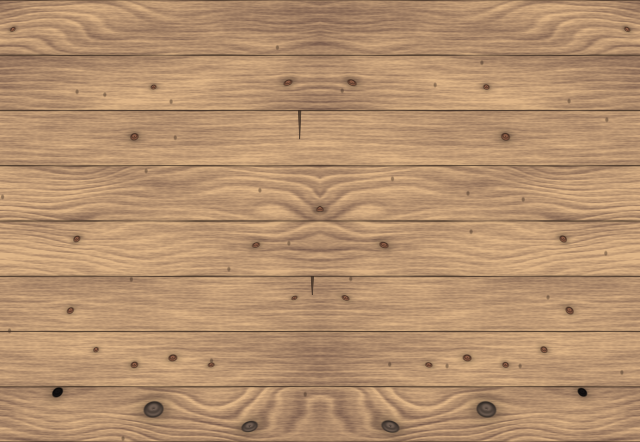
This texture is drawn by a Shadertoy shader. Its source:

```glsl
const float PLANKS = 8.0;
const vec3 DARK_WOOD = vec3(0.44, 0.33, 0.28);
const vec3 PALE_WOOD = vec3(0.84, 0.68, 0.51);
const vec3 SEAM = vec3(0.23, 0.17, 0.13);
const vec3 KNOT = vec3(0.47, 0.31, 0.23);
const vec3 GREY_KNOT = vec3(0.37, 0.31, 0.27);
const vec3 HOLE = vec3(0.07, 0.06, 0.06);

// Per plank, top to bottom: figure strength, first knot x, knot spacing, knot count
const vec4 PLANK[8] = vec4[8](
    vec4(0.75, 0.02, 0.00, 1.0), vec4(0.35, 0.24, 0.21, 2.0),
    vec4(0.20, 0.21, 0.00, 1.0), vec4(0.90, 0.50, 0.00, 1.0),
    vec4(0.75, 0.12, 0.28, 2.0), vec4(0.15, 0.11, 0.35, 2.0),
    vec4(0.20, 0.15, 0.06, 4.0), vec4(1.00, 0.09, 0.15, 3.0));

float hash(vec2 p) {
    return fract(sin(dot(p, vec2(127.1, 311.7))) * 43758.5);
}

// Distance to the nearest jittered cell point
float cellular(vec2 p) {
    vec2 cell = floor(p);
    float nearest = 4.0;
    for (int j = -1; j <= 1; j++)
        for (int i = -1; i <= 1; i++) {
            vec2 c = cell + vec2(i, j);
            vec2 d = c + vec2(hash(c), hash(c + 57.3)) - p;
            nearest = min(nearest, dot(d, d));
        }
    return sqrt(nearest);
}

// Layered sines, roughly -1 to 1
float waves(vec2 p) {
    float sum = 0.0, amp = 0.5;
    for (int i = 0; i < 4; i++) {
        sum += amp * sin(p.x + 1.5 * sin(p.y));
        p = p * vec2(1.7, 1.5) + vec2(2.1, 4.3);
        amp *= 0.55;
    }
    return sum;
}

// Knot centre (xy) and radius (z), in plank heights
vec3 knotShape(vec4 plank, float row, float i, float plankLength) {
    vec2 id = vec2(i, row);
    float large = step(0.95, plank.x);
    float x = (plank.y + plank.z * i) * plankLength;
    float y = mix(0.2 + 0.6 * hash(id + 3.7), 0.1 + 0.31 * i, large);
    float size = mix(0.065, 0.18, large);
    return vec3(x, y, size * mix(0.75, 1.15, hash(id + 9.1)));
}

// Height of the grain line through q, parted around the knots
float grainLine(vec2 q, vec4 plank, float row, float plankLength) {
    float g = q.y;
    for (float i = 0.0; i < plank.w; i++) {
        vec3 k = knotShape(plank, row, i, plankLength);
        vec2 d = (q - k.xy) / (k.z * vec2(4.0, 2.2));
        g -= (q.y - k.y) * exp(-dot(d, d));
    }
    float bend = waves(vec2(q.x * 0.75, q.y * 1.8) + row * 3.9);
    return g + mix(0.03, 0.55, plank.x * plank.x) * bend;
}

// Wood brightness from rings, fibres and broad bands
float woodTone(vec2 q, float g, float figure, float row) {
    float phase = 6.2832 * g * mix(9.0, 5.5, figure);
    float ring = sin(phase + 0.8 * sin(phase));
    float fade = 0.65 + 0.5 * waves(vec2(q.x * 0.9, q.y * 2.0) + row * 7.0);
    float tone = 0.81 + ring * fade * mix(0.07, 0.30, figure);
    tone += 0.30 * (cellular(vec2(q.x * 0.6, g * 9.0) + row * 31.0) - 0.45);
    tone += 0.34 * (cellular(vec2(q.x * 1.6, q.y * 22.0 + g * 4.0) + row * 17.0) - 0.45);
    tone += 0.20 * (cellular(vec2(q.x * 9.0, q.y * 30.0) + row * 13.0) - 0.45);
    tone += 0.26 * waves(vec2(q.x * 0.55, q.y * 2.4) + row * 5.3);
    return tone + 0.14 * (hash(vec2(row, 2.0)) - 0.5);
}

vec3 paintKnot(vec3 color, vec2 q, vec3 k, vec3 core, float px) {
    vec2 d = (q - k.xy) / vec2(1.15, 0.9);
    d.y += 0.25 * d.x;
    float angle = atan(d.y, d.x);
    float e = length(d) / k.z * (1.0 + 0.08 * sin(2.0 * angle + k.x));
    float soft = px / k.z;
    color *= 1.0 - 0.30 * exp(-0.35 * e * e);
    vec3 inner = core * (1.0 + 0.18 * sin(e * 8.0 + 2.0 * sin(angle)));
    inner *= 1.0 - 0.4 * smoothstep(0.6, 0.95, e);
    return mix(color, inner, 1.0 - smoothstep(1.0 - soft, 1.0 + soft, e));
}

void mainImage(out vec4 fragColor, in vec2 fragCoord) {
    vec2 uv = fragCoord / iResolution.xy;
    float px = PLANKS / iResolution.y;
    float plankLength = PLANKS * iResolution.x / iResolution.y;
    float y = (1.0 - uv.y) * PLANKS;
    float row = clamp(floor(y), 0.0, PLANKS - 1.0);
    vec4 plank = PLANK[int(row)];

    // Boards mirrored about the centre, darker there and at the corners
    vec2 q = vec2((0.5 - abs(uv.x - 0.5)) * plankLength, y - row);
    float g = grainLine(q, plank, row, plankLength);
    float tone = woodTone(q, g, plank.x, row);
    vec2 c = uv - 0.5;
    tone -= 0.17 * exp(-c.x * c.x * 250.0) + 0.65 * dot(c, c);
    vec3 color = mix(DARK_WOOD, PALE_WOOD, clamp(tone + 0.05, -0.1, 1.08));

    // Knots, slightly uneven from side to side
    bool large = plank.x > 0.95;
    for (float i = 0.0; i < plank.w; i++) {
        vec3 k = knotShape(plank, row, i, plankLength);
        k.z *= mix(0.8, 1.1, hash(vec2(i + row, step(0.5, uv.x))));
        vec3 core = large ? (i < 0.5 ? HOLE : GREY_KNOT) : KNOT;
        if (large && i < 0.5) k.z *= 0.5;
        color = paintKnot(color, q, k, core, px);
    }

    // Scattered flecks and tapered splits
    float fleck = cellular(vec2(uv.x * plankLength, y * 0.7) * 0.7 + 4.0);
    color = mix(color, SEAM, 0.45 * (1.0 - smoothstep(0.008, 0.03, fleck)));
    float splitX = (uv.x - 0.455 - 0.0066 * row) * plankLength;
    float splitEnd = 0.65 - 0.06 * row;
    float splitWidth = 0.03 * (1.0 - 0.7 * q.y / splitEnd);
    float split = 1.0 - smoothstep(splitWidth - 0.5 * px, splitWidth + 0.5 * px, abs(splitX));
    split *= step(1.5, mod(row, 3.0)) * (1.0 - smoothstep(splitEnd - px, splitEnd, q.y));
    color = mix(color, SEAM, 0.8 * split);

    // Seams between boards
    float edge = min(q.y, 1.0 - q.y);
    float width = 0.009 + 0.006 * waves(vec2(q.x * 2.0, row * 4.0));
    float seam = 1.0 - smoothstep(width - 0.6 * px, width + 0.6 * px, edge);
    color *= 1.0 - 0.10 * exp(-edge * 25.0);
    color = mix(color, SEAM, 0.8 * seam);
    fragColor = vec4(color, 1.0);
}
```
